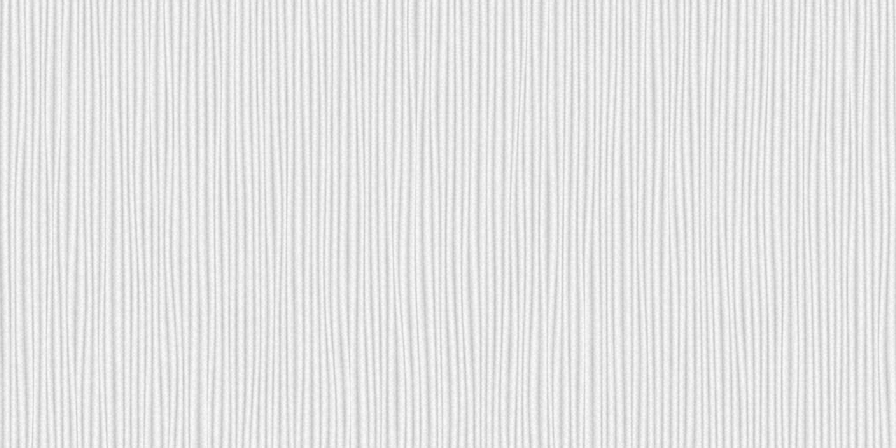
A Shadertoy shader for this texture:

```glsl
// Pale ribbed surface: fine upright cords that wander, lean and merge.
// Each point finds the nearest cord on its left and right; the narrow groove
// halfway between them is shaded, then a fine paper grain is added.

const vec3 RIDGE_COLOR = vec3(0.959);
const vec3 GROOVE_COLOR = vec3(0.785);
const float CORDS_PER_HEIGHT = 59.0;
const float CORD_WANDER = 0.85;     // in cord spacings
const float WANDER_RATE = 3.6;      // bends per canvas height
const float LEAN_AMOUNT = 0.014;    // shared drift, in canvas heights
const vec2 LEAN_SCALE = vec2(6.0, 2.0);
const float GROOVE_SHARPNESS = 1.75;
const float FAINTEST_GROOVE = 0.88;
const float DEEPEST_GROOVE = 1.1;
const float FADE_RATE = 14.0;       // groove strength changes per height
const float GRAIN_SCALE = 256.0;
const float GRAIN_AMOUNT = 0.045;
const int SUBSAMPLES = 4;

float hash(vec2 p) {
    return fract(sin(dot(p, vec2(127.1, 311.7))) * 43758.5453);
}

float noise(vec2 p) {
    vec2 cell = floor(p);
    vec2 f = fract(p);
    f = f * f * (3.0 - 2.0 * f);
    float low = mix(hash(cell), hash(cell + vec2(1.0, 0.0)), f.x);
    float high = mix(hash(cell + vec2(0.0, 1.0)), hash(cell + 1.0), f.x);
    return mix(low, high, f.y);
}

// Centre line of one cord at height y, in cord spacings.
float cordCenter(float id, float y) {
    float phase = hash(vec2(id, 5.0));
    float bend = noise(vec2(id, y * WANDER_RATE + phase + 20.0));
    return id + 0.5 + CORD_WANDER * (bend - 0.5);
}

// 0 on a cord's crest, about 1 at the bottom of a full groove.
float grooveDepth(vec2 p) {
    p.x += LEAN_AMOUNT * (noise(p * LEAN_SCALE) - 0.5);
    float x = p.x * CORDS_PER_HEIGHT;
    float base = floor(x);
    float left = 3.0;
    float right = 3.0;
    for (int k = -2; k <= 2; k++) {
        float offset = cordCenter(base + float(k), p.y) - x;
        if (offset < 0.0) left = min(left, -offset);
        else right = min(right, offset);
    }
    float gap = left + right;
    float t = 2.0 * min(left, right) / max(gap, 0.001);
    // Grooves fade out where two cords merge, and vary along their length.
    float merge = smoothstep(0.05, 0.5, gap);
    float strength = noise(vec2(x, p.y * FADE_RATE) + 40.0);
    return pow(t, GROOVE_SHARPNESS) * merge
         * mix(FAINTEST_GROOVE, DEEPEST_GROOVE, strength);
}

void mainImage(out vec4 fragColor, in vec2 fragCoord) {
    vec2 p = fragCoord / iResolution.y;

    // Average across the pixel width to smooth the thin grooves.
    float depth = 0.0;
    for (int i = 0; i < SUBSAMPLES; i++) {
        float shift = (float(i) + 0.5) / float(SUBSAMPLES) - 0.5;
        depth += grooveDepth(p + vec2(shift / iResolution.y, 0.0));
    }
    depth /= float(SUBSAMPLES);

    float grain = GRAIN_AMOUNT * (hash(floor(p * GRAIN_SCALE)) - 0.5);
    vec3 color = mix(RIDGE_COLOR, GROOVE_COLOR, depth) + grain;
    fragColor = vec4(clamp(color, 0.0, 1.0), 1.0);
}
```
